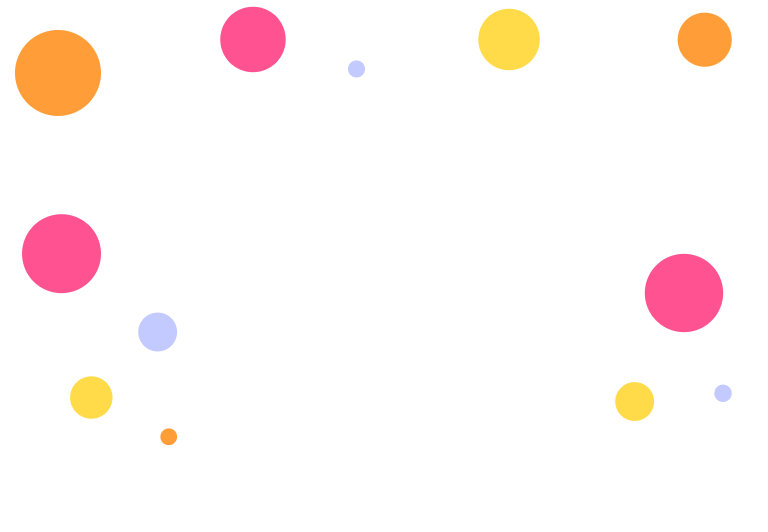
Write a Shadertoy shader that draws this background.

```glsl
#define PAPER    vec3(1.0, 1.0, 1.0)
#define ORANGE   vec3(1.0, 0.62, 0.22)
#define PINK     vec3(1.0, 0.32, 0.57)
#define YELLOW   vec3(1.0, 0.86, 0.29)
#define LAVENDER vec3(0.765, 0.792, 1.0)
#define DOTS_PER_COLOUR 3
#define DOT_COUNT 12

// Centre and radius in canvas widths, grouped by colour
const vec3 dots[DOT_COUNT] = vec3[](
    vec3(0.0755, 0.5977, 0.0560), vec3(0.9176, 0.6410, 0.0352), vec3(0.2197, 0.1240, 0.0109),
    vec3(0.3294, 0.6413, 0.0426), vec3(0.0801, 0.3624, 0.0514), vec3(0.8906, 0.3112, 0.0510),
    vec3(0.6628, 0.6413, 0.0400), vec3(0.1189, 0.1751, 0.0276), vec3(0.8264, 0.1699, 0.0253),
    vec3(0.4642, 0.6029, 0.0111), vec3(0.2053, 0.2604, 0.0253), vec3(0.9414, 0.1806, 0.0113));

const vec3 palette[4] = vec3[](ORANGE, PINK, YELLOW, LAVENDER);

float circleDistance(vec2 point, vec2 centre, float radius) {
    return length(point - centre) - radius;
}

void mainImage(out vec4 fragColor, in vec2 fragCoord) {
    vec2 point = fragCoord / iResolution.x;
    float pixel = 1.0 / iResolution.x;
    vec3 colour = PAPER;

    // Flat dots with edges one pixel soft
    for (int i = 0; i < DOT_COUNT; i++) {
        float edge = circleDistance(point, dots[i].xy, dots[i].z);
        float coverage = clamp(0.5 - edge / pixel, 0.0, 1.0);
        colour = mix(colour, palette[i / DOTS_PER_COLOUR], coverage);
    }

    fragColor = vec4(colour, 1.0);
}
```
